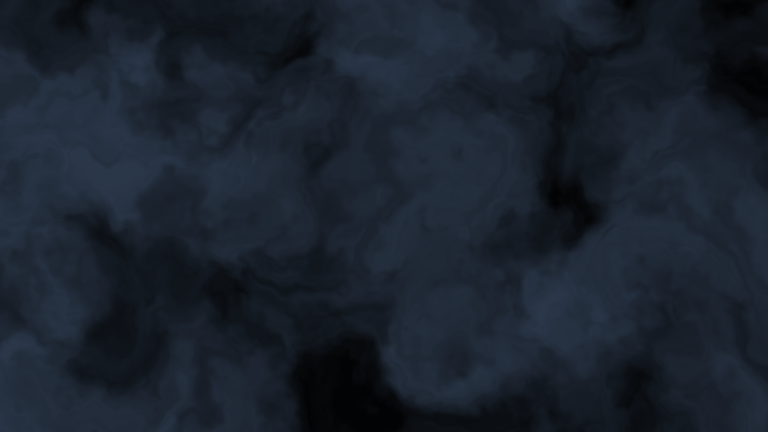
Reproduce this texture procedurally as a Shadertoy shader.

```glsl
#define SCALE 3.7      // cloud cells per canvas height
#define OCTAVES 5
#define GAIN 0.5       // strength of each finer octave
#define WARP 2.0       // curl of the smoke, in cells
#define LOW 0.18       // density shown as the shadow colour
#define HIGH 0.80      // density shown as the mist colour
#define SHADOW vec3(0.008, 0.012, 0.014)
#define MIST vec3(0.165, 0.214, 0.285)

float hash(vec2 cell) {
    vec3 h = fract(cell.xyx * 0.1031);
    h += dot(h, h.yzx + 33.33);
    return fract((h.x + h.y) * h.z);
}

float valueNoise(vec2 p) {
    vec2 cell = floor(p);
    vec2 f = fract(p);
    vec2 blend = f * f * f * (f * (f * 6.0 - 15.0) + 10.0);
    float bottom = mix(hash(cell), hash(cell + vec2(1, 0)), blend.x);
    float top = mix(hash(cell + vec2(0, 1)), hash(cell + vec2(1, 1)), blend.x);
    return mix(bottom, top, blend.y);
}

// Octaves are rotated against each other to hide the lattice
float fbm(vec2 p) {
    const mat2 turn = mat2(0.8, 0.6, -0.6, 0.8);
    float sum = 0.0, total = 0.0, weight = 1.0;
    for (int i = 0; i < OCTAVES; i++) {
        sum += weight * valueNoise(p);
        total += weight;
        weight *= GAIN;
        p = turn * p * 2.03 + 17.3;
    }
    return sum / total;
}

void mainImage(out vec4 fragColor, in vec2 fragCoord) {
    vec2 p = SCALE * fragCoord / iResolution.y + 40.0;

    // Bend the field so that clouds curl around dark channels
    vec2 bend = vec2(fbm(p + 11.7), fbm(p + vec2(53.1, 28.4))) - 0.5;
    float density = fbm(p + WARP * bend);

    float light = clamp((density - LOW) / (HIGH - LOW), 0.0, 1.0);
    fragColor = vec4(mix(SHADOW, MIST, light), 1.0);
}
```
